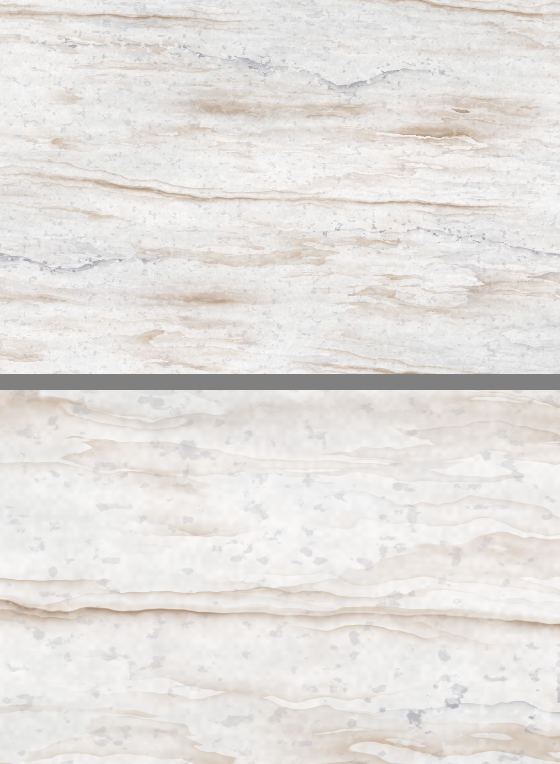
Top, the full canvas; bottom, a detail of the centre.
A Shadertoy shader for this texture:

```glsl
// Pale banded marble with tan bedding seams and smoky grey veins.

const vec3 LIGHT = vec3(0.962, 0.958, 0.956);
const vec3 DULL  = vec3(0.880, 0.882, 0.880);
const vec3 SAND  = vec3(0.785, 0.700, 0.620);
const vec3 BROWN = vec3(0.620, 0.490, 0.380);
const vec3 ROSE  = vec3(0.850, 0.795, 0.765);
const vec3 SMOKE = vec3(0.590, 0.590, 0.625);
const vec2 TILE  = vec2(1.5, 1.0);   // half-drop repeat of the main veins
const float DIP  = 0.06;             // downward slope of the bedding

// Stained patches: centre (x, depth) and radii
const vec4 STAINS[4] = vec4[4](
    vec4(0.62, 0.275, 0.12, 0.036), vec4(1.13, 0.365, 0.22, 0.018),
    vec4(0.88, 0.300, 0.12, 0.018), vec4(1.27, 0.300, 0.14, 0.035));

float hash(vec2 p) {
    vec3 q = fract(vec3(p.xyx) * 0.1031);
    q += dot(q, q.yzx + 33.33);
    return fract((q.x + q.y) * q.z);
}

float noise(vec2 p) {
    vec2 i = floor(p), f = fract(p);
    f = f * f * (3.0 - 2.0 * f);
    return mix(mix(hash(i), hash(i + vec2(1, 0)), f.x),
               mix(hash(i + vec2(0, 1)), hash(i + vec2(1, 1)), f.x), f.y);
}

float fbm(vec2 p) {
    float sum = 0.0, gain = 0.533;
    for (int i = 0; i < 4; i++) {
        sum += gain * noise(p);
        p = p * 2.03 + 17.7;
        gain *= 0.5;
    }
    return sum;
}

// Line with a crisp upper edge that fades away below
float seam(float depth, float fade, float edge) {
    return smoothstep(-edge, edge, depth) * exp(-max(depth, 0.0) / fade);
}

// Contour lines of a stretched noise field
float strata(vec2 p, float levels) {
    float n = fbm(p) * levels;
    float w = clamp(fwidth(n), 0.03, 0.35);
    float f = fract(n);
    return smoothstep(0.0, w, f) * exp(-f * 5.0);
}

float greyPath(float x) {
    float dip = (x - 0.93) / 0.09;
    return 0.115 + 0.07 * smoothstep(0.35, 0.85, x) + 0.036 * exp(-dip * dip);
}

float brownPath(float x) {
    return 0.465 + 0.07 * smoothstep(0.0, 0.7, x) + 0.02 * smoothstep(0.9, 1.4, x);
}

void mainImage(out vec4 fragColor, in vec2 fragCoord) {
    vec2 p = fragCoord / iResolution.y;
    float edge = 0.7 / iResolution.y;
    float depth = 1.0 - p.y;

    // Bedding coordinate: sloping, wavy and ragged
    float ragged = 0.022 * (fbm(p * vec2(17.0, 26.0)) - 0.5);
    float wave = 0.05 * (fbm(p * vec2(2.2, 3.0)) - 0.5);
    float bed = depth - DIP * p.x + wave + ragged;

    // Fine bedding lines
    float coarse = strata(vec2(p.x * 1.8, bed * 13.0), 4.0);
    float fine = strata(vec2(p.x * 3.2 + 9.0, bed * 30.0), 3.0);
    float hue = smoothstep(0.40, 0.62, fbm(vec2(p.x * 1.3 + 4.0, bed * 7.0)));
    float gaps = smoothstep(0.36, 0.62, fbm(vec2(p.x * 4.0, bed * 18.0 + 30.0)));
    float bands = fbm(vec2(p.x * 2.5, bed * 55.0));
    float lines = coarse * 0.7 + fine * 0.6;

    // Main veins and stains, repeated in a half-drop
    float brown = 0.0, sand = 0.0, smoke = 0.0, halo = 0.0, stain = 0.0, rose = 0.0;
    for (int k = -1; k <= 1; k++) {
        vec2 q = vec2(mod(p.x + float(k) * TILE.x * 0.5, TILE.x), depth - float(k) * TILE.y * 0.5);

        float d = q.y - brownPath(q.x) + ragged * 0.7;
        float ends = smoothstep(0.0, 0.15, q.x) * smoothstep(1.48, 1.2, q.x);
        float broken = 0.45 + 0.55 * smoothstep(0.3, 0.65, noise(vec2(q.x * 11.0, 3.0)));
        brown += ends * broken * seam(d, 0.0045, edge * 1.5);
        sand += ends * (0.2 + 0.8 * bands) * 0.6 * seam(d + 0.005, 0.010, 0.003);

        // Thinner companions of the brown vein
        for (int i = 0; i < 5; i++) {
            float id = float(i);
            float drift = 0.02 * noise(vec2(q.x * 3.0, id * 7.0)) + 0.018 * fbm(vec2(q.x * 17.0, id * 9.0));
            float shift = (id - 2.7) * 0.013 + drift - 0.019;
            float part = smoothstep(0.35, 0.65, noise(vec2(q.x * 6.0 + 20.0, id * 5.0)));
            sand += ends * part * 0.8 * seam(d - shift, 0.0035, edge);
        }

        float g = q.y - greyPath(q.x) + ragged * 1.3;
        float body = smoothstep(0.3, 0.9, q.x) * smoothstep(1.25, 0.95, q.x);
        float trace = smoothstep(0.0, 0.2, q.x) * smoothstep(1.3, 1.05, q.x);
        float worn = 0.5 + 0.5 * smoothstep(0.35, 0.6, fbm(p * vec2(20.0, 40.0) + 5.0));
        smoke += trace * worn * (0.55 + 0.35 * body) * seam(g, 0.004 + 0.004 * body, edge);
        smoke += body * worn * 0.4 * seam(g - 0.010 + ragged * 1.5, 0.004, edge);
        halo += trace * exp(-abs(g - 0.006) / 0.018);

        for (int i = 0; i < 4; i++) {
            vec2 r = (q - STAINS[i].xy + vec2(0.0, ragged + wave * 0.5)) / STAINS[i].zw;
            float blot = exp(-dot(r, r));
            stain += blot;
            if (i == 3) rose += blot;
        }
    }

    // Cloudy ground
    float cloud = fbm(vec2(p.x * 1.6 + 2.0, bed * 5.0 + 8.0));
    float mottle = fbm(p * vec2(45.0, 60.0) + 40.0);
    float tone = 0.32 + 1.5 * (cloud - 0.5) + 0.8 * (bands - 0.5) + 0.7 * (mottle - 0.5);
    vec3 col = mix(LIGHT, DULL, clamp(tone, 0.0, 1.0));

    // Stains and seams
    float streaks = smoothstep(0.40, 0.62, bands);
    col = mix(col, ROSE, clamp(rose * 0.45 + stain * 0.25 * streaks, 0.0, 0.7));
    col = mix(col, SAND, clamp(stain * streaks * 0.45, 0.0, 0.5));
    col = mix(col, SAND, clamp(lines * gaps * (0.15 + 0.75 * hue) + stain * lines * 1.1, 0.0, 0.9));
    col = mix(col, SMOKE, clamp(0.36 * lines * (1.0 - hue) * (1.0 - 0.5 * gaps), 0.0, 0.5));
    col = mix(col, BROWN, clamp(stain * coarse * 0.7, 0.0, 0.6));
    col = mix(col, SAND, clamp(sand, 0.0, 0.85));
    col = mix(col, BROWN, clamp(brown * 0.95, 0.0, 0.9));
    col = mix(col, SMOKE, clamp(smoke, 0.0, 0.9));

    // Pits and crumbs, thickest beside the grey veins
    float pits = smoothstep(0.64, 0.76, fbm(p * vec2(75.0, 105.0) + 11.0));
    float crumbs = smoothstep(0.56, 0.70, fbm(p * vec2(70.0, 95.0) + 71.0));
    col = mix(col, SMOKE, pits * clamp(0.20 + 0.6 * halo, 0.0, 0.7));
    col = mix(col, LIGHT, crumbs * clamp(0.25 + 0.5 * halo, 0.0, 0.8));
    col += 0.035 * (noise(p * 210.0) - 0.5);

    fragColor = vec4(clamp(col, 0.0, 1.0), 1.0);
}
```
